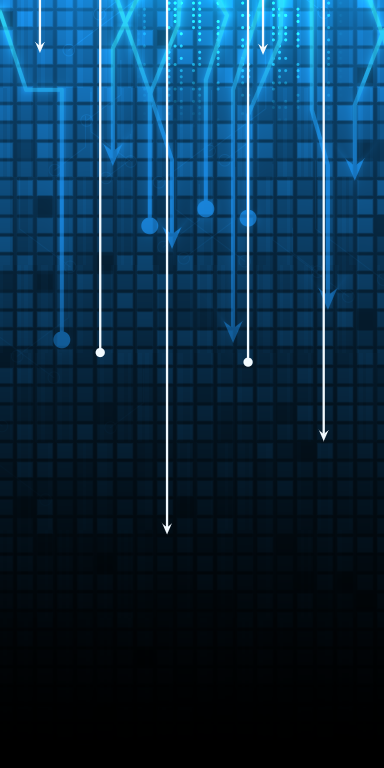
Reproduce this background procedurally as a WebGL 1 fragment shader.

```glsl
precision highp float;
// Blue circuit traces and thin white arrows falling over a tiled wall that fades to black.

uniform vec2 u_resolution;

// Space: 100 units wide, 200 tall, y grows downward from the top edge.
#define SPAN vec2(100.0, 200.0)
#define TILE_PITCH vec2(5.21, 4.89)
#define TILE_HALF vec2(2.0, 1.95)
#define TILE_SHIFT vec2(1.3, 0.05)
#define TRACE_HALF 0.52
#define TRACE_DOT 2.2
#define TRACE_HEAD 5.6
#define LINE_HALF 0.3
#define LINE_DOT 1.2
#define LINE_HEAD 2.8
#define FADE_POWER 1.75
#define WALL_BLUE vec3(0.085, 0.47, 0.77)

float hash(vec2 p) {
  vec3 q = fract(vec3(p.xyx) * 0.1031);
  q += dot(q, q.yzx + 33.33);
  return fract((q.x + q.y) * q.z);
}

// Coverage of a signed distance, smoothed over one pixel.
float cover(float d) {
  return clamp(0.5 - d * u_resolution.x / SPAN.x, 0.0, 1.0);
}

float segment(vec2 p, vec2 a, vec2 b) {
  vec2 ab = b - a;
  return length(p - a - ab * clamp(dot(p - a, ab) / dot(ab, ab), 0.0, 1.0));
}

// Swept arrowhead with its tip at the origin, pointing down.
float arrowHead(vec2 p, float size) {
  float side = abs(p.x), rise = -p.y;
  return max((side - 0.43 * rise) * 0.92, (rise - 0.68 * size - 0.75 * side) * 0.8);
}

// Bent trace that drops from c to endY; ends in an arrow or a dot.
float trace(vec2 p, vec2 a, vec2 b, vec2 c, float endY, bool arrow) {
  vec2 tip = vec2(c.x, endY);
  vec2 stemEnd = tip - vec2(0.0, arrow ? 3.0 : 0.0);
  float d = min(segment(p, a, b), min(segment(p, b, c), segment(p, c, stemEnd))) - TRACE_HALF;
  return min(d, arrow ? arrowHead(p - tip, TRACE_HEAD) : length(p - tip) - TRACE_DOT);
}

// Straight line from the top edge.
float dropLine(vec2 p, float x, float endY, bool arrow) {
  vec2 q = p - vec2(x, endY);
  float d = max(abs(q.x) - LINE_HALF, q.y + 1.0);
  return min(d, arrow ? arrowHead(q, LINE_HEAD) : length(q) - LINE_DOT);
}

float allTraces(vec2 p) {
  float d = trace(p, vec2(0.0, 3.0), vec2(6.8, 23.4), vec2(16.1, 23.4), 88.5, false);
  d = min(d, trace(p, vec2(36.0, -1.0), vec2(32.5, 6.2), vec2(29.4, 12.5), 43.2, true));
  d = min(d, trace(p, vec2(30.2, -1.0), vec2(39.0, 24.2), vec2(44.8, 41.7), 64.8, true));
  d = min(d, trace(p, vec2(46.9, -1.0), vec2(46.4, 6.5), vec2(39.0, 24.7), 58.8, false));
  d = min(d, trace(p, vec2(56.3, -1.0), vec2(59.1, 4.0), vec2(53.6, 20.8), 54.4, false));
  d = min(d, trace(p, vec2(68.5, -1.0), vec2(66.0, 6.8), vec2(60.7, 23.4), 89.3, true));
  d = min(d, trace(p, vec2(73.4, -1.0), vec2(73.0, 10.4), vec2(64.6, 30.0), 56.8, false));
  d = min(d, trace(p, vec2(81.2, -1.0), vec2(81.2, 28.6), vec2(85.4, 43.0), 80.7, true));
  d = min(d, trace(p, vec2(100.0, 7.8), vec2(96.2, 17.5), vec2(92.4, 27.3), 47.0, true));
  return min(d, segment(p, vec2(96.0, -1.0), vec2(100.5, 11.5)) - TRACE_HALF);
}

float allLines(vec2 p) {
  float d = min(dropLine(p, 10.4, 13.8, true), dropLine(p, 26.1, 91.8, false));
  d = min(d, min(dropLine(p, 43.5, 139.2, true), dropLine(p, 64.6, 94.3, false)));
  return min(d, min(dropLine(p, 68.5, 14.3, true), dropLine(p, 84.3, 114.9, true)));
}

// Faint slanted wires and rings scattered over the wall.
float faintWires(vec2 p) {
  float sum = 0.0;
  for (int i = 0; i < 22; i++) {
    float k = float(i);
    vec2 a = vec2(hash(vec2(k, 1.7)) * 100.0, hash(vec2(k, 5.3)) * 135.0);
    float reach = 6.0 + 14.0 * hash(vec2(k, 9.1));
    vec2 b = a + reach * vec2(hash(vec2(k, 3.9)) < 0.4 ? -1.0 : 1.0, -0.75);
    float d = min(segment(p, a, b), segment(p, b, b - vec2(0.0, reach)));
    d = min(d, abs(length(p - a) - 1.5));
    sum += cover(d - 0.12);
  }
  return min(sum, 1.5);
}

void main() {
  vec2 uv = gl_FragCoord.xy / u_resolution;
  vec2 p = vec2(uv.x, 1.0 - uv.y) * SPAN;
  float light = pow(uv.y, FADE_POWER);
  float topGlow = exp(-p.y / 22.0);

  // Wall of tiles with uneven brightness
  vec2 grid = (p - TILE_SHIFT) / TILE_PITCH + 0.5;
  vec2 id = floor(grid);
  vec2 edge = abs(fract(grid) - 0.5) * TILE_PITCH - TILE_HALF;
  float tile = 1.0 - smoothstep(-0.25, 0.35, max(edge.x, edge.y));
  float tone = 0.82 + 0.36 * hash(id + 7.0) - 0.3 * step(0.93, hash(id + 41.0));
  float wall = mix(mix(0.58, 0.78, topGlow), tone, tile);
  vec3 color = WALL_BLUE * light * wall;

  // Fine vertical streaks, wires and the glow along the top
  float streak = step(0.72, hash(vec2(floor(p.x / 0.9), floor(p.y / 23.0))));
  color += WALL_BLUE * light * (0.07 * streak + 0.13 * faintWires(p));
  float center = exp(-pow((p.x - 60.0) / 30.0, 2.0));
  color += vec3(0.0, 0.16, 0.18) * center * exp(-p.y / 12.0);

  // Columns of small bright dots near the top
  vec2 dots = p / 1.6;
  vec2 dotId = floor(dots);
  float lit = step(0.55, hash(vec2(dotId.x, 3.0))) * step(0.4, hash(dotId + 13.0));
  float area = smoothstep(35.0, 42.0, p.x) * smoothstep(90.0, 82.0, p.x) * smoothstep(36.0, 4.0, p.y);
  color += vec3(0.08, 0.5, 0.5) * lit * area * cover(length(fract(dots) - 0.5) * 1.6 - 0.38);

  // Glowing traces, cyan above and deep blue below
  float d = allTraces(p);
  vec3 traceColor = mix(vec3(0.10, 0.53, 0.88), vec3(0.18, 0.86, 0.98), exp(-p.y * p.y / 500.0));
  traceColor *= mix(1.0, 0.72, smoothstep(50.0, 92.0, p.y)) * (0.88 + 0.12 * tile);
  color += traceColor * 0.22 * exp(-max(d, 0.0) * 0.9) * (0.35 + topGlow);
  color = mix(color, traceColor, 0.9 * cover(d));

  // White lines on top
  color = mix(color, vec3(0.95, 0.98, 1.0), cover(allLines(p)));
  gl_FragColor = vec4(color, 1.0);
}
```
